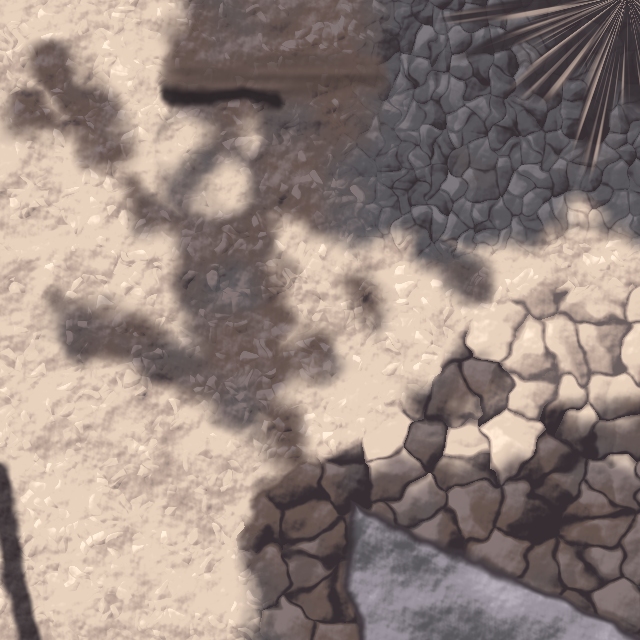
Write a Shadertoy shader that draws this texture.

```glsl
// Dry sandy ground with stones under dappled tree shade.
// Soft capsules and half planes form the shade; faceted Voronoi cells form
// the stones; layered value noise gives the relief of the sand.

const vec3 SAND_LIT   = vec3(0.91, 0.82, 0.74);
const vec3 SAND_DIM   = vec3(0.73, 0.64, 0.59);
const vec3 MID_GREY   = vec3(0.52, 0.46, 0.46);
const vec3 SHADE_COOL = vec3(0.35, 0.34, 0.36);
const vec3 SHADE_WARM = vec3(0.40, 0.33, 0.31);
const vec3 GAP_DARK   = vec3(0.21, 0.18, 0.20);
const vec3 ROCK_TINT  = vec3(0.60, 0.57, 0.61);
const vec2 LIGHT_DIR  = vec2(-0.5, 0.86);
const vec2 FAN_APEX   = vec2(0.98, 1.01);
const float SHADE_SOFT   = 0.024;
const float COBBLE_SCALE = 14.0;
const float GRAVEL_SCALE = 34.0;
const float FLAKE_SCALE  = 58.0;

// Shade strokes (start, end) with radii, and round sun flecks (centre, radius)
const vec4 STROKES[10] = vec4[10](
  vec4(0.12, 0.49, 0.40, 0.39), vec4(0.34, 0.68, 0.38, 0.43),
  vec4(0.42, 0.41, 0.51, 0.45), vec4(0.40, 0.37, 0.45, 0.27),
  vec4(0.09, 0.90, 0.17, 0.75), vec4(0.02, 0.82, 0.08, 0.80),
  vec4(0.23, 0.67, 0.36, 0.64), vec4(0.58, 0.54, 0.585, 0.51),
  vec4(0.69, 0.62, 0.74, 0.57), vec4(0.66, 0.38, 0.76, 0.45));
const float RADII[10] = float[10](0.045, 0.085, 0.026, 0.035, 0.036,
  0.030, 0.036, 0.018, 0.036, 0.024);
const vec3 FLECKS[5] = vec3[5](vec3(0.34, 0.72, 0.038),
  vec3(0.455, 0.625, 0.028), vec3(0.39, 0.79, 0.022),
  vec3(0.915, 0.66, 0.024), vec3(0.27, 0.78, 0.045));

float hash(vec2 p) {
  return fract(sin(dot(p, vec2(127.1, 311.7))) * 43758.5453);
}

float noise(vec2 p) {
  vec2 i = floor(p), f = fract(p);
  f = f * f * (3.0 - 2.0 * f);
  return mix(mix(hash(i), hash(i + vec2(1, 0)), f.x),
             mix(hash(i + vec2(0, 1)), hash(i + 1.0), f.x), f.y);
}

float fbm(vec2 p) {
  float sum = 0.0, amp = 0.5;
  for (int i = 0; i < 4; i++) {
    sum += amp * noise(p);
    p = mat2(1.6, 1.2, -1.2, 1.6) * p + 7.3;
    amp *= 0.5;
  }
  return sum;
}

float segment(vec2 p, vec2 a, vec2 b) {
  vec2 ab = b - a;
  return length(p - a - ab * clamp(dot(p - a, ab) / dot(ab, ab), 0.0, 1.0));
}

// Faceted cells: x = tone, y = random id, z = 0 in the gaps and 1 on a stone
vec3 stones(vec2 p) {
  float near = 9.0, next = 9.0;
  vec2 off = vec2(0), id = vec2(0);
  for (int j = -1; j <= 1; j++)
    for (int i = -1; i <= 1; i++) {
      vec2 cell = floor(p) + vec2(i, j);
      vec2 d = p - cell - vec2(hash(cell), hash(cell + 31.7));
      float len = length(d);
      if (len < near) { next = near; near = len; off = d; id = cell; }
      else next = min(next, len);
    }
  float rnd = hash(id + 5.3), angle = 6.283 * hash(id + 9.1);
  float facet = smoothstep(-0.08, 0.08, dot(off, vec2(cos(angle), sin(angle))));
  float tone = 0.33 + 0.36 * rnd + 0.22 * (facet - 0.5) + 0.4 * dot(off, LIGHT_DIR);
  return vec3(tone, rnd, smoothstep(0.0, 0.2, next - near));
}

// Signed distance to the shade, negative inside
float shadeDistance(vec2 p) {
  float d = max(0.63 - p.y, 0.27 - p.x);
  d = min(d, max(p.y - 0.25 - 0.12 * (p.x - 0.4), 0.40 - p.x));
  for (int i = 0; i < 10; i++)
    d = min(d, segment(p, STROKES[i].xy, STROKES[i].zw) - RADII[i]);
  for (int i = 0; i < 5; i++)
    d = max(d, FLECKS[i].z - length(p - FLECKS[i].xy));
  return d;
}

void mainImage(out vec4 fragColor, in vec2 fragCoord) {
  vec2 p = fragCoord / iResolution.xy;
  vec2 warp = vec2(fbm(p * 11.0), fbm(p * 11.0 + 40.0)) - 0.47;
  vec2 rough = p + 0.02 * (vec2(noise(p * 45.0), noise(p * 45.0 + 9.0)) - 0.5);

  // Sand relief with scattered flakes
  float relief = fbm(p * 38.0) - fbm((p + LIGHT_DIR * 0.006) * 38.0);
  vec3 flake = stones(rough * FLAKE_SCALE);
  float tone = 0.54 + 0.9 * relief + 0.5 * (fbm(p * 16.0) - 0.47);
  tone += (flake.x - 0.5) * 0.8 * smoothstep(0.45, 0.8, flake.y) * flake.z;

  // Gravel at the upper right, cobbles at the lower right
  vec2 q = p + 0.12 * warp;
  float gravel = smoothstep(0.50, 0.66, q.x) * smoothstep(0.58, 0.66, q.y);
  float bank = min(q.x - 0.40, min(0.22 + 0.85 * (q.x - 0.42), 0.54) - q.y);
  float cobble = smoothstep(-0.01, 0.03, bank);
  vec3 small = stones(rough * GRAVEL_SCALE * vec2(1.0, 0.8));
  vec3 large = stones((rough + 0.03 * warp) * COBBLE_SCALE);
  tone = mix(tone, small.x * (0.45 + 0.55 * small.z) + 0.5 * relief, gravel * 0.8);
  tone = mix(tone, (large.x + 0.06) * (0.25 + 0.75 * large.z) + 0.6 * relief, cobble);

  // Large pale rock
  vec2 s = p + 0.05 * warp;
  float rockEdge = max(0.555 - s.x, s.y - 0.21 + 0.45 * (s.x - 0.55));
  float rock = 1.0 - smoothstep(-0.006, 0.006, rockEdge);
  float rockTone = 0.55 + 0.9 * (fbm(p * 13.0) - 0.47) + 0.7 * relief;

  // Sunlight, broken up by the cobbles
  float d = shadeDistance(p + 0.07 * warp) + 0.03 * (noise(p * 24.0) - 0.5);
  d += cobble * (0.12 * (large.y - 0.62) + 0.08 * warp.x);
  float light = smoothstep(-SHADE_SOFT, SHADE_SOFT, d);

  // Colour ramps for sun and shade
  vec3 sun = mix(MID_GREY * 0.8, SAND_DIM, smoothstep(0.05, 0.38, tone));
  sun = mix(sun, SAND_LIT, smoothstep(0.32, 0.62, tone));
  sun += 0.12 * smoothstep(0.7, 1.0, tone);
  float cool = clamp(gravel + 0.2 + 2.0 * warp.y, 0.0, 1.0);
  vec3 shade = mix(GAP_DARK, mix(SHADE_WARM, SHADE_COOL, cool), smoothstep(0.12, 0.5, tone));
  shade = mix(shade, MID_GREY + vec3(-0.03, 0.01, 0.03) * gravel, smoothstep(0.5, 0.85, tone));
  vec3 col = mix(shade, sun, light);
  vec3 rockCol = mix(SHADE_COOL, ROCK_TINT, smoothstep(0.25, 0.62, rockTone));
  col = mix(col, rockCol + 0.12 * smoothstep(0.6, 0.9, rockTone), rock);
  col = mix(col, GAP_DARK, 0.8 * (1.0 - smoothstep(0.0, 0.012, abs(rockEdge + 0.002))));

  // Half-buried log with a dark underside
  float logDist = segment(s, vec2(0.28, 0.87), vec2(0.58, 0.88)) - 0.025;
  float grain = noise(vec2(p.x * 12.0, p.y * 90.0));
  col = mix(col, SHADE_WARM * (0.75 + 0.35 * grain), 0.75 * (1.0 - smoothstep(-0.012, 0.015, logDist)));
  float under = segment(s, vec2(0.26, 0.85), vec2(0.43, 0.848)) - 0.004;
  col = mix(col, GAP_DARK * 0.7, 0.85 * (1.0 - smoothstep(0.0, 0.014, under)));

  // Fan of dry needles in the upper corner
  vec2 f = p - FAN_APEX;
  float radius = length(f), angle = atan(f.y, f.x);
  float needles = noise(vec2(angle * 42.0, radius * 7.0));
  float reach = 0.14 + 0.16 * noise(vec2(angle * 9.0, 3.0));
  vec3 needleCol = mix(GAP_DARK, SAND_DIM, smoothstep(0.45, 0.95, needles));
  col = mix(col, needleCol, 0.85 * (1.0 - smoothstep(reach - 0.04, reach + 0.02, radius)));

  // Crevice along the left edge
  float crevice = segment(s, vec2(-0.01, 0.27), vec2(0.035, -0.01)) - 0.016;
  col = mix(col, GAP_DARK + 0.25 * relief, 0.9 * (1.0 - smoothstep(-0.006, 0.008, crevice)));

  fragColor = vec4(clamp(col, 0.0, 1.0), 1.0);
}
```
